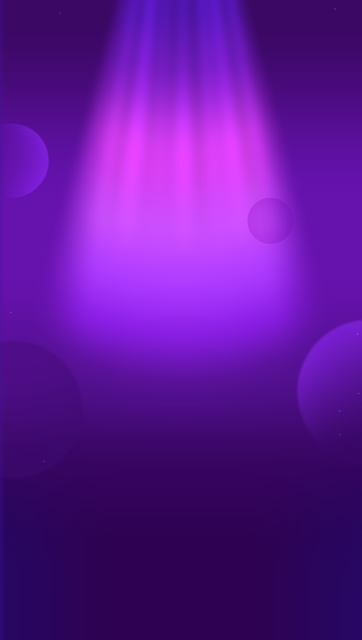
Write a Shadertoy shader that draws this background.

```glsl
float hash(vec2 p) {
    return fract(sin(dot(p, vec2(127.1, 311.7))) * 43758.5453);
}

// Vertical backdrop; t runs from the top (0) to the bottom (1)
vec3 backdrop(float t, float side) {
    vec3 c = mix(vec3(0.23, 0.03, 0.39), vec3(0.40, 0.07, 0.68), smoothstep(0.02, 0.32, t));
    c = mix(c, vec3(0.31, 0.06, 0.54), smoothstep(0.42, 0.62, t));
    c = mix(c, vec3(0.22, 0.02, 0.38), smoothstep(0.58, 0.74, t));
    c = mix(c, vec3(0.18, 0.005, 0.32), smoothstep(0.70, 0.86, t));
    vec3 cornerBlue = vec3(0.15, 0.03, 0.39);
    return mix(c, cornerBlue, smoothstep(0.15, 0.55, side) * smoothstep(0.65, 0.92, t));
}

// Colour along the spotlight, from violet through magenta to violet
vec3 beamColor(float t) {
    vec3 c = mix(vec3(0.34, 0.09, 0.73), vec3(0.50, 0.12, 0.80), smoothstep(0.0, 0.14, t));
    c = mix(c, vec3(0.86, 0.25, 0.97), smoothstep(0.10, 0.25, t));
    c = mix(c, vec3(0.80, 0.31, 1.00), smoothstep(0.25, 0.37, t));
    c = mix(c, vec3(0.68, 0.23, 1.00), smoothstep(0.35, 0.46, t));
    c = mix(c, vec3(0.55, 0.12, 0.91), smoothstep(0.43, 0.54, t));
    return mix(c, vec3(0.36, 0.07, 0.62), smoothstep(0.52, 0.63, t));
}

// Translucent ball, lit on the rim that faces the light direction
vec3 ball(vec3 base, vec2 p, vec2 center, float radius, vec2 light, vec3 lit, vec3 shade, float opacity) {
    vec2 q = (p - center) / radius;
    float d = length(q);
    float facing = smoothstep(-0.6, 0.95, dot(q, normalize(light)));
    float mask = 1.0 - smoothstep(0.97, 1.03, d);
    return mix(base, mix(shade, lit, facing), mask * opacity * mix(0.55, 1.0, d * d));
}

void mainImage(out vec4 fragColor, in vec2 fragCoord) {
    vec2 uv = fragCoord / iResolution.xy;
    vec2 p = uv * vec2(0.566, 1.0);
    float t = 1.0 - uv.y;
    float x = uv.x - 0.5;
    float side = abs(x);

    vec3 color = backdrop(t, side);

    // Spotlight cone with a rounded, fading lower end
    float halfWidth = 0.165 + 0.38 * t;
    float softness = 0.045 + 0.14 * t;
    float cone = 1.0 - smoothstep(halfWidth - softness, halfWidth + softness * 0.7, side);
    float curved = t + 0.45 * x * x;
    float fade = 1.0 - smoothstep(0.48, 0.70, curved);

    // Fanning streaks
    float ray = x / halfWidth;
    float streaks = 0.6 * sin(ray * 13.0 + 1.6) + 0.4 * sin(ray * 23.0 + 0.7);
    float streakFade = 1.0 - smoothstep(0.15, 0.45, t);
    vec3 beam = beamColor(curved) * (1.0 + 0.09 * streaks * streakFade);
    beam *= 1.0 - 0.12 * exp(-18.0 * ray * ray) * (1.0 - smoothstep(0.05, 0.2, t));
    color = mix(color, beam, cone * fade);

    // Floating balls
    color = ball(color, p, vec2(0.018, 0.749), 0.058, vec2(1.0, -0.1),
                 vec3(0.52, 0.13, 0.90), vec3(0.35, 0.06, 0.62), 0.85);
    color = ball(color, p, vec2(0.423, 0.655), 0.036, vec2(1.0, 0.1),
                 vec3(0.48, 0.09, 0.74), vec3(0.66, 0.16, 0.86), 0.6);
    color = ball(color, p, vec2(0.577, 0.388), 0.112, vec2(-0.5, 1.0),
                 vec3(0.50, 0.13, 0.86), vec3(0.22, 0.03, 0.40), 0.85);
    color = ball(color, p, vec2(0.022, 0.360), 0.107, vec2(0.6, -1.0),
                 vec3(0.24, 0.04, 0.44), vec3(0.29, 0.04, 0.49), 0.6);

    // Sparse dust
    vec2 grid = p * 24.0;
    vec2 cell = floor(grid);
    vec2 spot = 0.2 + 0.6 * vec2(hash(cell + 3.1), hash(cell + 7.7));
    float dust = step(0.95, hash(cell)) * (1.0 - smoothstep(0.015, 0.05, length(fract(grid) - spot)));
    color += 0.2 * dust * smoothstep(0.25, 0.4, side) * vec3(0.8, 0.4, 1.0);

    // Faint bluish left margin
    color = mix(color, vec3(0.25, 0.08, 0.60), 0.3 * (1.0 - smoothstep(0.0, 0.015, uv.x)));

    fragColor = vec4(color, 1.0);
}
```
